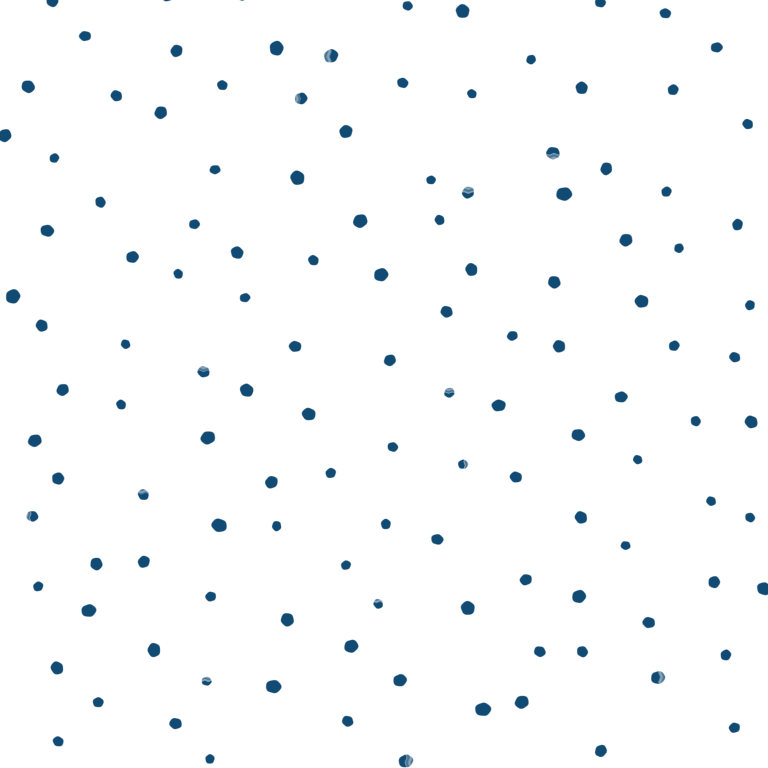
A WebGL 2 fragment shader for this pattern:

```glsl
#version 300 es
precision highp float;
// Loosely scattered navy ink dots on white, a few of them worn by pale streaks.

#define DOTS_ACROSS 11.2    // lattice cells per canvas width
#define TILT 0.37           // lattice rotation, hides the rows
#define JITTER 0.56         // scatter of a dot within its cell
#define RADIUS_MIN 0.0058
#define RADIUS_MAX 0.0090
#define WOBBLE 0.05         // unevenness of the outline
#define EDGE 0.0011         // softness of the outline
#define WORN_SHARE 0.10     // share of dots with pale streaks
#define WORN_FADE 0.50      // paleness of the streaks
#define INK vec3(0.065, 0.290, 0.450)
#define PAPER vec3(1.0)

uniform vec2 u_resolution;
out vec4 fragColor;

// Integer hash: four random values per cell and seed.
vec4 hash4(ivec2 cell, int seed) {
    uvec4 v = uvec4(cell.x, cell.y, seed, cell.x + cell.y * 57);
    v = v * 1664525u + 1013904223u;
    v += v.yzxy * v.wxyz;
    v ^= v >> 16u;
    v += v.yzxy * v.wxyz;
    v ^= v >> 16u;
    return vec4(v >> 8u) / 16777216.0;
}

// Slightly wide, hand-drawn disc; p is measured from its centre.
float blobDistance(vec2 p, float radius, vec4 rnd) {
    p.x *= mix(0.90, 1.02, rnd.x);
    float angle = atan(p.y, p.x);
    float wave = sin(2.0 * angle + 6.2832 * rnd.y)
               + 0.6 * sin(5.0 * angle + 6.2832 * rnd.z);
    return length(p) - radius * (1.0 + WOBBLE * wave);
}

// Pale wear on one side of a dot, broken into straight bands; p in radii.
float wear(vec2 p, vec4 rnd) {
    vec2 axis = rnd.x < 0.65 ? p.yx : p;
    axis.x *= rnd.y < 0.7 ? 1.0 : -1.0;
    axis.x += 0.12 * sin(4.0 * axis.y + 6.2832 * rnd.z);
    float side = smoothstep(-0.12, 0.12, axis.x - mix(-0.3, 0.3, rnd.w));
    float bands = 0.5 + 0.5 * sin(8.0 * axis.x + 6.2832 * rnd.z);
    return side * mix(0.45, 1.0, bands);
}

void main() {
    vec2 uv = gl_FragCoord.xy / u_resolution.y;
    float soft = max(EDGE, 0.7 / u_resolution.y);
    mat2 tilt = mat2(cos(TILT), sin(TILT), -sin(TILT), cos(TILT));
    vec2 q = tilt * uv * DOTS_ACROSS;
    vec3 color = PAPER;

    // Visit the nearby cells of a staggered lattice, one dot in each.
    for (int j = -1; j <= 1; j++) {
        int row = int(floor(q.y)) + j;
        float stagger = 0.5 * float(row & 1);
        for (int i = -1; i <= 1; i++) {
            ivec2 cell = ivec2(int(floor(q.x - stagger)) + i, row);
            vec4 place = hash4(cell, 1);
            vec4 shape = hash4(cell, 2);
            vec4 worn = hash4(cell, 3);

            vec2 center = vec2(cell) + vec2(stagger, 0.0) + 0.5
                        + JITTER * (place.xy - 0.5);
            vec2 p = transpose(tilt) * (q - center) / DOTS_ACROSS;
            float radius = mix(RADIUS_MIN, RADIUS_MAX, pow(place.z, 1.15));

            float cover = 1.0 - smoothstep(-soft, soft, blobDistance(p, radius, shape));
            float fade = WORN_FADE * step(place.w, WORN_SHARE) * wear(p / radius, worn);
            color = mix(color, mix(INK, PAPER, fade), cover);
        }
    }
    fragColor = vec4(color, 1.0);
}
```
